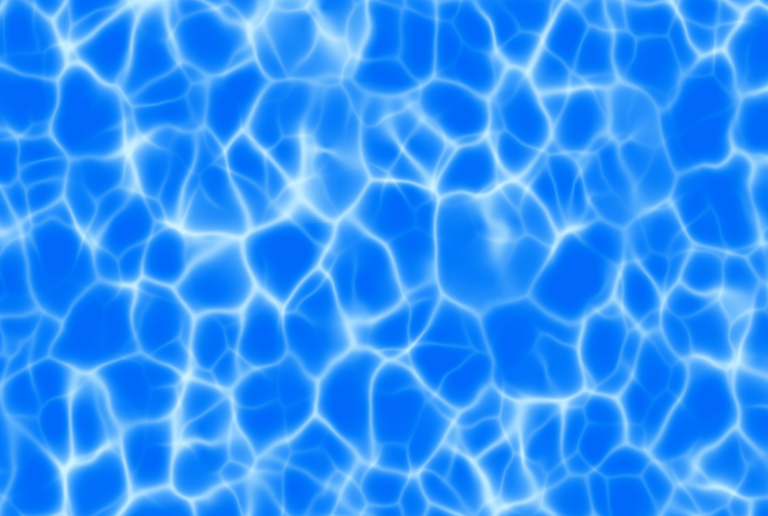
This texture is drawn by a WebGL 1 fragment shader. Its source:

```glsl
precision highp float;
// Sunlit pool water: a net of soft white caustics over saturated blue.
// Two warped cellular layers are blended by how evenly nearby sites share
// each point; noise varies the strength of the net from place to place.

uniform vec2 u_resolution;

#define CELLS vec2(8.4, 7.0)       // cells per canvas height, x and y
#define FINE_SCALE 1.35            // second net relative to the first
#define JITTER 0.92                // irregularity of the cells
#define SHARPNESS vec2(8.0, 24.0)  // falloff of the halo and of the core
#define HALO_LIGHT 0.60
#define CORE_LIGHT 0.66
#define WARP 0.42                  // bending of the net, in cells
#define MOTTLE 0.07                // faint patches in the open water

const vec3 DEEP_BLUE = vec3(0.0, 0.41, 0.975);
const vec3 GLINT = vec3(0.93, 0.98, 1.0);

vec2 hash2(vec2 p) {
  vec3 q = fract(p.xyx * vec3(0.1031, 0.1030, 0.0973));
  q += dot(q, q.yzx + 33.33);
  return fract((q.xx + q.yz) * q.zy);
}

// Two independent channels of smooth value noise.
vec2 noise2(vec2 p) {
  vec2 cell = floor(p);
  vec2 f = fract(p);
  f = f * f * f * (f * (f * 6.0 - 15.0) + 10.0);
  vec2 low = mix(hash2(cell), hash2(cell + vec2(1.0, 0.0)), f.x);
  vec2 high = mix(hash2(cell + vec2(0.0, 1.0)), hash2(cell + 1.0), f.x);
  return mix(low, high, f.y);
}

vec2 bend(vec2 p) {
  vec2 wide = noise2(p * 0.85 + 17.0) - 0.5;
  vec2 small = noise2(p * 2.3 + 41.0) - 0.5;
  return p + WARP * (wide + 0.4 * small);
}

// Near 0 inside a cell, 1/2 on an edge, 2/3 at a junction: x halo, y core.
vec2 causticNet(vec2 p) {
  vec2 cell = floor(p);
  vec2 total = vec2(0.0);
  vec2 squares = vec2(0.0);
  for (int y = -1; y <= 1; y++) {
    for (int x = -1; x <= 1; x++) {
      vec2 corner = cell + vec2(float(x), float(y));
      vec2 site = corner + 0.5 + JITTER * (hash2(corner + 50.0) - 0.5);
      vec2 weight = exp(-SHARPNESS * distance(p, site));
      total += weight;
      squares += weight * weight;
    }
  }
  return 1.0 - squares / (total * total);
}

// Blue stays nearly full; red rises only once green has begun to.
vec3 waterColor(float light) {
  float green = mix(DEEP_BLUE.g, GLINT.g, light);
  float rise = green - 0.48;
  float red = 0.86 * (rise + sqrt(rise * rise + 0.0003));
  return vec3(min(red, GLINT.r), green, mix(DEEP_BLUE.b, GLINT.b, light));
}

void main() {
  vec2 p = gl_FragCoord.xy / u_resolution.y * CELLS + 3.0;
  vec2 lightMix = vec2(HALO_LIGHT, CORE_LIGHT);

  // Main net and a fainter, finer one
  vec2 mainNet = causticNet(bend(p));
  vec2 fineNet = causticNet(bend(p * FINE_SCALE + 70.0));

  // Local strengths: some strands flare, others dissolve
  vec2 strength = smoothstep(0.15, 0.85, noise2(p * 1.15 + 90.0));
  float light = dot(mainNet, lightMix) * mix(0.55, 1.2, strength.x);
  light += dot(fineNet, lightMix) * mix(0.04, 0.5, strength.y);

  // Soft patches, then gentle limits at both ends
  light += MOTTLE * (noise2(p * 2.6 + 130.0).x - 0.75);
  light = clamp(light, 0.0, 1.25);
  light = light - 0.16 * light * light * light;

  gl_FragColor = vec4(waterColor(clamp(light, 0.0, 1.0)), 1.0);
}
```
